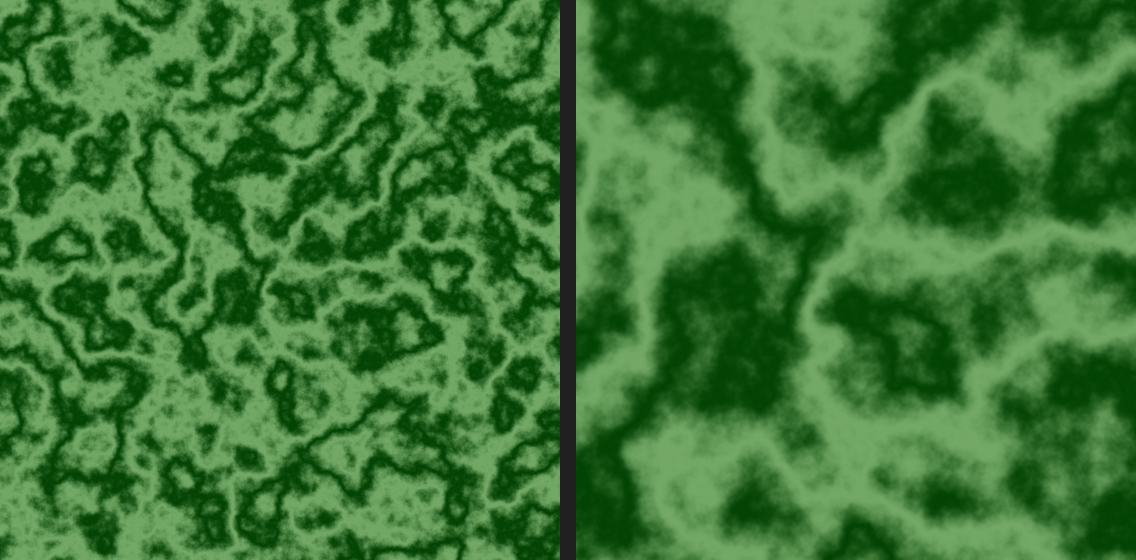
Left, the full canvas; right, a detail of the centre.
This texture is drawn by a Shadertoy shader. Its source:

```glsl
// Random unit gradient for a lattice cell
vec2 cellGradient(ivec2 cell) {
    uvec2 q = uvec2(cell + 4096) * uvec2(1597u, 3571u);
    uint h = (q.x ^ (q.y << 7)) * 747796405u + q.y;
    h = ((h >> 15) ^ h) * 277803737u;
    h = ((h >> 13) ^ h) * 668265u;
    float angle = 6.28319 * float((h >> 8) & 65535u) / 65536.0;
    return vec2(cos(angle), sin(angle));
}

float gradientNoise(vec2 p) {
    ivec2 cell = ivec2(floor(p));
    vec2 f = fract(p);
    vec2 u = f * f * f * (f * (f * 6.0 - 15.0) + 10.0);
    float a = dot(cellGradient(cell), f);
    float b = dot(cellGradient(cell + ivec2(1, 0)), f - vec2(1, 0));
    float c = dot(cellGradient(cell + ivec2(0, 1)), f - vec2(0, 1));
    float d = dot(cellGradient(cell + ivec2(1, 1)), f - vec2(1, 1));
    return mix(mix(a, b, u.x), mix(c, d, u.x), u.y);
}

// Octaves are turned and shifted so their lattices never line up
float fractalNoise(vec2 p) {
    const mat2 turnAndDouble = mat2(1.6, 1.2, -1.2, 1.6);
    float sum = 0.0;
    float amplitude = 1.0;
    for (int octave = 0; octave < 7; octave++) {
        sum += amplitude * gradientNoise(p);
        p = turnAndDouble * p + vec2(17.3, 9.7);
        amplitude *= 0.52;
    }
    return sum;
}

void mainImage(out vec4 fragColor, in vec2 fragCoord) {
    vec2 uv = fragCoord / iResolution.y;

    // Folding the noise through a sine gives winding veins
    float height = fractalNoise(uv * 6.0 + 3.4);
    float vein = 0.5 + 0.5 * sin(10.5 * height + 0.6);
    vein = pow(vein, 0.93);

    vec3 deepGreen = vec3(0.01, 0.26, 0.01);
    vec3 paleGreen = vec3(0.45, 0.66, 0.40);
    fragColor = vec4(mix(deepGreen, paleGreen, vein), 1.0);
}
```
